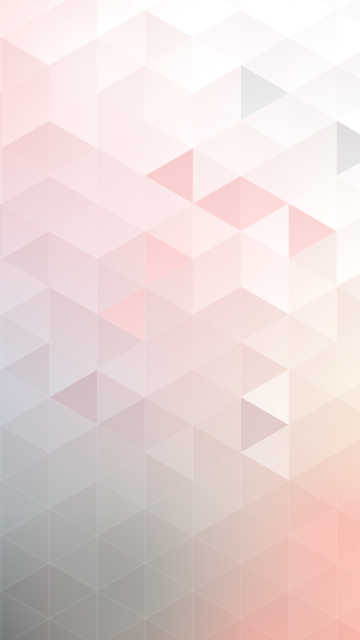
A Shadertoy shader for this background:

```glsl
const float ASPECT = 16.0 / 9.0;               // height of the design, in widths
const float COLUMN = 0.1331;                   // width of one triangle column
const float SIDE = COLUMN * 1.1547;            // side of an equilateral triangle
const vec2 GRID_ORIGIN = vec2(0.0035, 0.1042); // a lattice vertex, from the top left
const float TONE_SPREAD = 0.055;
const float FACET_SLOPE = 0.022;
const float SEAM_WIDTH = 0.0022;
const float SEAM_LIGHT = 0.13;
const int SAMPLES = 3;

const vec3 WHITE = vec3(1.0, 0.99, 0.985);
const vec3 ROSE = vec3(0.985, 0.765, 0.765);
const vec3 MAUVE = vec3(0.80, 0.70, 0.72);
const vec3 SILVER = vec3(0.87);
const vec3 SLATE = vec3(0.59, 0.615, 0.605);
const vec3 CORAL = vec3(1.0, 0.71, 0.68);

// Evenly spaced gradient stops, top to bottom
const int STOPS = 6;
const vec3 LEFT_RAMP[STOPS] = vec3[STOPS](
    vec3(0.995, 0.88, 0.88), vec3(0.98, 0.855, 0.86), vec3(0.915, 0.83, 0.86),
    vec3(0.805, 0.80, 0.84), vec3(0.665, 0.685, 0.695), vec3(0.44));
const vec3 MIDDLE_RAMP[STOPS] = vec3[STOPS](
    vec3(1.0, 0.99, 0.99), vec3(0.995, 0.953, 0.953), vec3(0.985, 0.875, 0.875),
    vec3(0.93, 0.84, 0.84), vec3(0.825, 0.785, 0.765), vec3(0.77, 0.67, 0.63));
const vec3 RIGHT_RAMP[STOPS] = vec3[STOPS](
    vec3(0.996), vec3(0.985), vec3(0.99, 0.965, 0.953),
    vec3(0.976, 0.925, 0.87), vec3(0.96, 0.828, 0.776), vec3(0.98, 0.73, 0.69));

float hash(vec2 cell) {
    vec3 q = fract(vec3(cell.xyx) * 0.1031);
    q += dot(q, q.yzx + 33.33);
    return fract((q.x + q.y) * q.z);
}

float glow(vec2 p, vec2 centre, float radius) {
    vec2 d = (p - centre) / radius;
    return exp(-dot(d, d));
}

// Soft colour field behind the facets
vec3 backdrop(vec2 p) {
    float level = clamp(p.y / ASPECT, 0.0, 0.9999) * float(STOPS - 1);
    int i = int(level);
    float f = fract(level);
    vec3 left = mix(LEFT_RAMP[i], LEFT_RAMP[i + 1], f);
    vec3 middle = mix(MIDDLE_RAMP[i], MIDDLE_RAMP[i + 1], f);
    vec3 right = mix(RIGHT_RAMP[i], RIGHT_RAMP[i + 1], f);
    vec3 color = mix(left, middle, clamp(p.x * 2.0, 0.0, 1.0));
    color = mix(color, right, clamp(p.x * 2.0 - 1.0, 0.0, 1.0));
    color = mix(color, WHITE, 0.6 * glow(p, vec2(0.27, 0.13), 0.17));
    color = mix(color, SLATE, 0.6 * glow(p, vec2(0.32, 1.64), 0.22));
    color = mix(color, CORAL, 0.55 * glow(p, vec2(0.93, 1.50), 0.17));
    return mix(color, CORAL, 0.45 * glow(p, vec2(0.74, 1.80), 0.13));
}

// Diagonal runs of tinted triangles
vec3 accent(vec3 color, int col, int row) {
    bool roseRise = col >= 3 && col <= 6 && row == col / 2 + 3;
    bool roseFall = (col == 2 || col == 3) && row == 13 - 2 * col;
    bool silverRun = col >= 5 && col % 2 == 1 && row == col - 4;
    bool mauveRun = (row == 13 && col % 3 == 2 && col < 6) || (row == 12 && col == 1);
    bool leftRun = col == 0 && row % 2 == 1 && row > 0 && row < 8;
    bool paleRun = col == 5 && row % 2 == 0 && row >= 6 && row <= 14 && row != 10;
    if (roseRise || roseFall) color = mix(color, ROSE, 0.55);
    if (silverRun) color = mix(color, SILVER, 0.65);
    if (mauveRun) color = mix(color, MAUVE, 0.35);
    if (leftRun) color = mix(color, mix(ROSE, MAUVE, float(row) / 8.0), 0.22);
    if (paleRun) color = mix(color, WHITE, 0.45);
    return color;
}

vec3 mosaic(vec2 p) {
    // Three families of lines, crossing at integer coordinates
    vec2 g = (p - GRID_ORIGIN) / vec2(COLUMN, SIDE);
    vec3 axes = vec3(g.x, g.y - 0.5 * g.x, g.y + 0.5 * g.x);
    vec3 cell = floor(axes);
    float row = cell.y + cell.z;

    // Flat tone and a gentle slope inside each facet
    vec3 color = accent(backdrop(p), int(cell.x), int(row));
    float descent = 2.0 * g.y - row - 1.0;
    float tone = (hash(vec2(cell.x, row) + 17.0) - 0.5) * TONE_SPREAD;
    float contrast = mix(1.0, 0.55, smoothstep(1.0, 1.4, p.y));
    color += (tone + descent * FACET_SLOPE) * contrast * vec3(0.5, 1.0, 1.0);

    // Pale seams
    vec3 gap = abs(fract(axes + 0.5) - 0.5) * COLUMN;
    float nearest = min(gap.x, min(gap.y, gap.z));
    float seam = 1.0 - smoothstep(0.0, SEAM_WIDTH, nearest);
    return clamp(mix(color, WHITE, seam * SEAM_LIGHT), 0.0, 1.0);
}

void mainImage(out vec4 fragColor, in vec2 fragCoord) {
    // Supersampling smooths the facet edges
    vec3 sum = vec3(0.0);
    for (int k = 0; k < SAMPLES * SAMPLES; k++) {
        vec2 offset = (vec2(k % SAMPLES, k / SAMPLES) + 0.5) / float(SAMPLES) - 0.5;
        vec2 uv = (fragCoord + offset) / iResolution.xy;
        sum += mosaic(vec2(uv.x, (1.0 - uv.y) * ASPECT));
    }
    fragColor = vec4(sum / float(SAMPLES * SAMPLES), 1.0);
}
```
